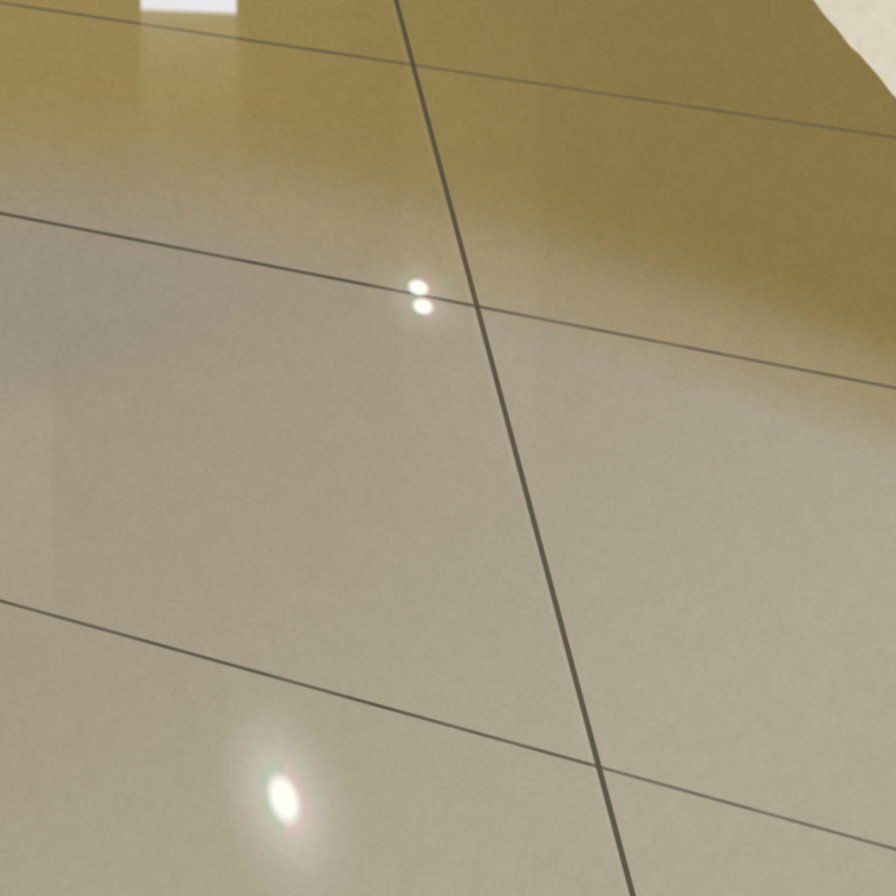
Reproduce this texture procedurally as a WebGL 2 fragment shader.

```glsl
#version 300 es
precision highp float;
// Polished beige floor tiles in perspective, with dark joints, olive reflections and lamp glints.
uniform vec2 u_resolution;
out vec4 fragColor;

const vec3 OLIVE_DARK = vec3(0.540, 0.468, 0.280);
const vec3 OLIVE_WARM = vec3(0.595, 0.520, 0.325);
const vec3 SAND = vec3(0.635, 0.575, 0.435);
const vec3 GREIGE = vec3(0.632, 0.590, 0.508);
const vec3 PALE = vec3(0.685, 0.652, 0.572);
const vec3 GREY_SHADE = vec3(0.595, 0.560, 0.495);
const vec3 JOINT = vec3(0.335, 0.310, 0.255);
const vec3 WALL = vec3(0.870, 0.845, 0.760);
const vec3 LIGHT = vec3(1.0, 0.995, 0.96);

float hash(vec2 p) {
  vec3 q = fract(vec3(p.xyx) * 0.1031);
  q += dot(q, q.yzx + 33.33);
  return fract((q.x + q.y) * q.z);
}

float valueNoise(vec2 p) {
  vec2 i = floor(p), f = fract(p);
  f = f * f * (3.0 - 2.0 * f);
  return mix(mix(hash(i), hash(i + vec2(1, 0)), f.x),
             mix(hash(i + vec2(0, 1)), hash(i + vec2(1, 1)), f.x), f.y);
}

// Coverage of a line with the given half width and edge softness
float stroke(float dist, float halfWidth, float soft) {
  return 1.0 - smoothstep(halfWidth - soft, halfWidth + soft, abs(dist));
}

// Soft interval from a to b
float band(float x, float a, float b, float soft) {
  return smoothstep(a - soft, a + soft, x) * (1.0 - smoothstep(b - soft, b + soft, x));
}

// Perspective row number of the cross joints; whole numbers lie on joints
float tileRow(vec2 p) {
  float edge = (p.y - 0.15 * p.x) / (1.0 + 0.19 * p.x);
  return (edge - 0.003) / (0.1806 + 0.2284 * edge);
}

// Signed distance to the cross joint with a given row number
float crossJoint(vec2 p, float row) {
  float edge = (0.003 + 0.1806 * row) / (1.0 - 0.2284 * row);
  float slope = 0.15 + 0.19 * edge;
  return (p.y - edge - slope * p.x) / sqrt(1.0 + slope * slope);
}

// Signed distance to the long joint
float longJoint(vec2 p) {
  return (p.x - 0.442 - 0.2645 * p.y) / sqrt(1.0 + 0.2645 * 0.2645);
}

// Glossy floor tone: olive at the far end, pale close by
vec3 floorTone(vec2 p) {
  vec3 near = mix(GREIGE, PALE, smoothstep(0.35, 0.95, p.y * 0.7 + p.x * 0.45));
  float shade = (1.0 - smoothstep(0.0, 0.55, p.x)) * band(p.y + 0.26 * p.x, 0.20, 0.45, 0.05);
  near = mix(near, GREY_SHADE, 0.7 * shade);
  vec3 far = mix(OLIVE_WARM, OLIVE_DARK, smoothstep(0.1, 0.85, p.x));
  float limit = 0.155 + 0.05 * p.x + 0.215 * p.x * p.x;
  vec3 tone = mix(far, near, smoothstep(-0.08, 0.13, p.y - limit));
  float streak = band(p.y - 0.13 - 0.29 * p.x, -0.02, 0.05, 0.035) * smoothstep(0.1, 0.3, p.x);
  return mix(tone, SAND, 0.6 * streak);
}

// Faint upright reflections that fade towards the viewer
float uprightSheen(vec2 p) {
  float left = band(p.x, -0.1, 0.058, 0.006) * band(p.y, 0.42, 0.66, 0.08);
  float mid = band(p.x, 0.158, 0.27, 0.012) * band(p.y, 0.0, 0.14, 0.06);
  float right = band(p.x, 0.45, 0.60, 0.012) * band(p.y, 0.05, 0.5, 0.1);
  return 0.02 * left + 0.025 * mid + 0.012 * right;
}

// Lamp reflection: a hard core inside a soft halo
vec3 addGlint(vec3 color, vec2 offset, vec2 size, float halo) {
  float r = length(vec2(offset.x - 0.22 * offset.y, offset.y) / size);
  color = mix(color, LIGHT, halo * exp(-r * r * 0.13));
  color += vec3(0.05, -0.01, 0.02) * band(r, 1.0, 1.6, 0.3) * sign(offset.x);
  return mix(color, LIGHT, 1.0 - smoothstep(0.6, 1.35, r));
}

void main() {
  vec2 uv = gl_FragCoord.xy / u_resolution;
  vec2 p = vec2(uv.x, 1.0 - uv.y); // depth grows towards the viewer
  float soft = max(0.0017, 0.8 / min(u_resolution.x, u_resolution.y));
  float row = tileRow(p), along = longJoint(p);

  // Floor with slight variation between tiles and fine mottling
  vec3 color = floorTone(p) + uprightSheen(p);
  color += 0.008 * (hash(vec2(floor(row) + 7.0, step(0.0, along) + 3.0)) - 0.5);
  color += 0.018 * (valueNoise(p * 240.0) - 0.5) + 0.008 * (valueNoise(p * 60.0) - 0.5);

  // Joints: cross ones are thin and paler far away and on the right
  float across = crossJoint(p, clamp(round(row), 0.0, 2.0));
  float right = smoothstep(-0.01, 0.03, along);
  float strength = mix(0.85, 0.6, right) * mix(0.55, 1.0, smoothstep(0.0, 0.3, p.y));
  strength *= 0.8 + 0.3 * valueNoise(p * 28.0);
  color = mix(color, JOINT, strength * stroke(across, 0.0018, soft));
  color += 0.02 * stroke(along + 0.006, 0.0015, 0.002);
  color = mix(color, JOINT, 0.92 * stroke(along, mix(0.0024, 0.0031, p.y), soft));

  // Window reflection with its glow, then the lamps
  float pane = band(p.x, 0.157, 0.264, 0.004);
  color = mix(color, vec3(0.78, 0.75, 0.66), 0.5 * pane * exp(-p.y * 28.0));
  color = mix(color, vec3(0.91, 0.91, 0.92), pane * (1.0 - smoothstep(0.006, 0.016, p.y - 0.04 * (p.x - 0.157))));
  color = addGlint(color, p - vec2(0.317, 0.892), vec2(0.016, 0.026), 0.45);
  for (int i = 0; i < 2; i++) {
    vec2 lamp = vec2(0.467, 0.321) + float(i) * vec2(0.005, 0.021);
    color = addGlint(color, p - lamp, vec2(0.011, 0.009), 0.15);
  }

  // Pale wall in the far corner, right of a straight, slightly rough edge
  float wall = p.x - 0.907 - 0.845 * p.y + 0.004 * (valueNoise(p * 60.0) - 0.5);
  vec3 plaster = WALL - 0.03 * valueNoise(p * 120.0);
  color = mix(color, plaster, smoothstep(-0.003, 0.003, wall));
  fragColor = vec4(clamp(color, 0.0, 1.0), 1.0);
}
```
